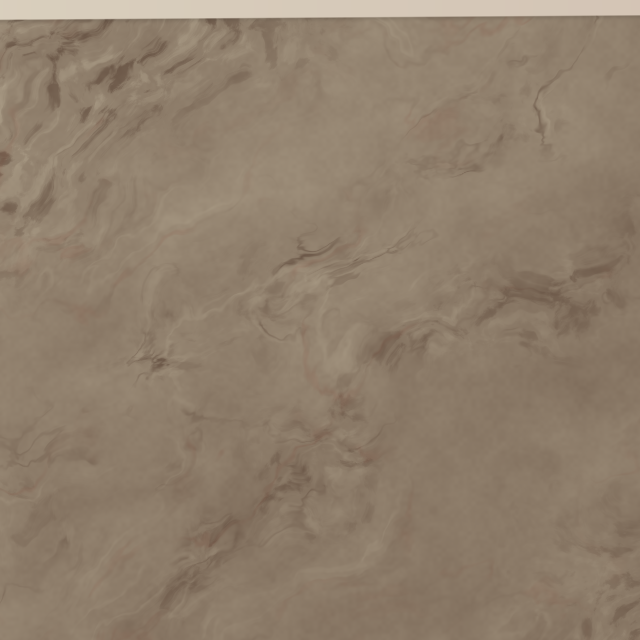
A WebGL 1 fragment shader for this texture:

```glsl
precision highp float;
// A slab of brown travertine below a pale strip of wall.
// Warped fractal noise, stretched along a rising diagonal, gives clouds and
// contour-line veins; finer noise adds pitted grit in a few rough zones.
uniform vec2 u_resolution;

float hash(vec2 p) {
  vec3 q = fract(p.xyx * 0.1031);
  q += dot(q, q.yzx + 33.33);
  return fract((q.x + q.y) * q.z);
}

float noise(vec2 p) {
  vec2 i = floor(p), f = fract(p);
  f = f * f * (3.0 - 2.0 * f);
  return mix(mix(hash(i), hash(i + vec2(1.0, 0.0)), f.x),
             mix(hash(i + vec2(0.0, 1.0)), hash(i + vec2(1.0, 1.0)), f.x), f.y);
}

// Fractal noise with mean 0.5, each octave turned to hide the lattice
float fbm(vec2 p) {
  float sum = 0.0, amp = 0.516;
  for (int i = 0; i < 5; i++) {
    sum += amp * noise(p);
    p = mat2(0.8, 0.6, -0.6, 0.8) * p * 2.03 + 17.3;
    amp *= 0.5;
  }
  return sum;
}

// Soft belt around zero
float belt(float d, float width) {
  return exp(-d * d / (width * width));
}

// Thin line where a field crosses zero
float contour(float field, float width) {
  return 1.0 - smoothstep(0.0, width, abs(field));
}

void main() {
  vec2 uv = gl_FragCoord.xy / u_resolution;

  // Bedding frame: x runs along the diagonal, y across it
  vec2 bed = vec2(dot(uv, vec2(0.8, 0.6)), dot(uv, vec2(-0.6, 0.8)));
  vec2 warp = vec2(fbm(uv * 4.0 + 40.0), fbm(uv * 4.0 + 71.0)) - 0.5;
  vec2 flow = bed + warp * vec2(0.25, 0.22);

  // Zones: main vein belt, lower rough belt, two weathered corners
  float patches = smoothstep(0.36, 0.62, fbm(uv * 6.0 + 9.0));
  float veinBelt = belt(flow.y - 0.17, 0.09);
  float lowBelt = belt(flow.y + 0.09, 0.08) * smoothstep(0.15, 0.35, uv.x);
  float topCorner = 1.0 - smoothstep(0.06, 0.5, distance(uv + warp * 0.3, vec2(0.0, 0.93)));
  float topEdge = belt(uv.y - 0.94, 0.09) * (1.0 - smoothstep(0.3, 0.75, uv.x));
  float lowCorner = 1.0 - smoothstep(0.0, 0.38, distance(uv + warp * 0.3, vec2(1.0, 0.0)));
  float rough = clamp(topCorner + 0.5 * topEdge + 0.6 * lowCorner
                      + (0.6 * lowBelt + 0.35 * veinBelt) * patches, 0.0, 1.0);

  // Broad light and clouds
  float tone = 0.67 + 0.5 * dot(uv - 0.5, vec2(-0.45, 0.5));
  tone += 0.65 * (fbm(flow * vec2(4.0, 9.0) + 5.0) - 0.5);
  tone += 0.25 * (fbm(uv * 22.0 + 30.0) - 0.5);
  tone -= 0.12 * lowBelt + 0.08 * rough;

  // Veins: faint everywhere, crisp and dark inside the belts
  float field = fbm(flow * vec2(4.0, 8.0) + 23.0) - 0.5;
  float fine = fbm(flow * vec2(7.0, 13.0) + 51.0) - 0.5;
  float broken = smoothstep(0.4, 0.62, fbm(uv * 15.0 + 3.0));
  float strength = clamp(veinBelt + 0.5 * lowBelt + 0.5 * topCorner, 0.0, 1.0);
  float faint = contour(field, 0.04) * (0.3 + 0.7 * patches);
  float crisp = contour(fine, 0.035) * strength * broken;
  tone -= 0.16 * faint + 0.65 * crisp * (0.4 + 0.6 * patches);
  tone += 0.2 * contour(fine - 0.06, 0.04) * strength * patches;
  tone += 0.14 * contour(field - 0.09, 0.03) * patches;

  // Grit: dark pits and pale crests
  float grit = fbm(bed * vec2(30.0, 44.0) + warp * 9.0);
  tone -= 0.75 * rough * (1.0 - smoothstep(0.27, 0.47, grit));
  tone += 0.4 * rough * smoothstep(0.55, 0.75, grit);
  tone += 0.1 * (noise(uv * 150.0) - 0.5) + 0.06 * (noise(uv * 75.0 + 8.0) - 0.5);

  // Stone colour, with a slight rust tint on the veins
  vec3 stone = mix(vec3(0.46, 0.385, 0.32), vec3(0.615, 0.555, 0.475), clamp(tone, -0.7, 1.35));
  stone += vec3(0.015, -0.006, -0.006) * faint * broken;

  // Wall strip above the slightly tilted slab edge
  float above = uv.y - mix(0.969, 0.976, uv.x);
  float blur = max(0.0015, 0.75 / u_resolution.y);
  stone *= 1.0 - 0.1 * belt(above, 0.005);
  vec3 wall = mix(vec3(0.85, 0.81, 0.74), vec3(0.83, 0.77, 0.71), uv.x);
  gl_FragColor = vec4(mix(stone, wall, smoothstep(-blur, blur, above)), 1.0);
}
```
